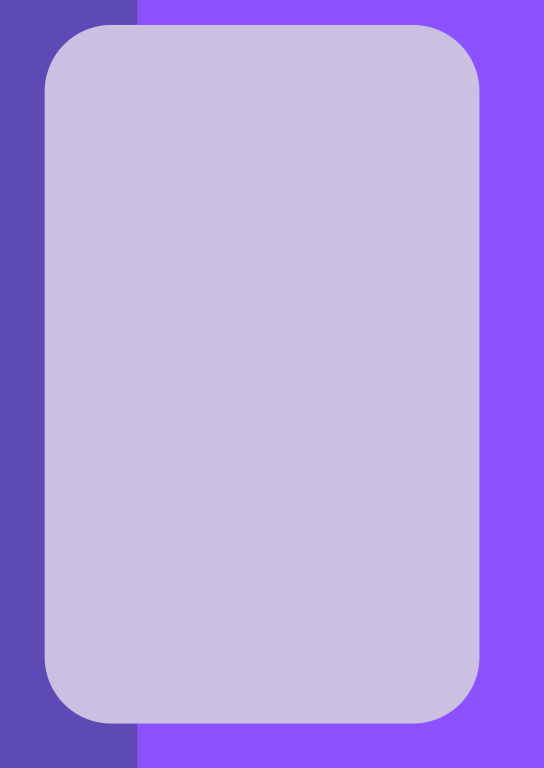
This background is drawn by a WebGL 2 fragment shader. Its source:

```glsl
#version 300 es
precision highp float;

uniform vec2 u_resolution;
out vec4 fragColor;

const vec3 VIOLET = vec3(0.55, 0.32, 1.00);
const vec3 INDIGO = vec3(0.37, 0.29, 0.71);
const vec3 LILAC = vec3(0.797, 0.752, 0.885);

// Signed distance to a rounded box centred on the origin
float roundedBox(vec2 p, vec2 halfSize, float radius) {
    vec2 q = abs(p) - halfSize + radius;
    return length(max(q, 0.0)) + min(max(q.x, q.y), 0.0) - radius;
}

// Antialiased coverage of the region where the distance is negative
float coverage(float dist, float pixel) {
    return clamp(0.5 - dist / pixel, 0.0, 1.0);
}

void main() {
    // Canvas height is one unit
    float pixel = 1.0 / u_resolution.y;
    vec2 canvas = vec2(u_resolution.x * pixel, 1.0);
    vec2 p = gl_FragCoord.xy * pixel;

    // Side band over the backdrop
    float bandEdge = 0.2523 * canvas.x;
    vec3 color = mix(VIOLET, INDIGO, coverage(p.x - bandEdge, pixel));

    // Rounded panel
    vec2 panelCenter = vec2(0.4817, 0.5127) * canvas;
    vec2 panelHalf = vec2(0.3996, 0.4548) * canvas;
    float panel = roundedBox(p - panelCenter, panelHalf, 0.0865);
    color = mix(color, LILAC, coverage(panel, pixel));

    fragColor = vec4(color, 1.0);
}
```
